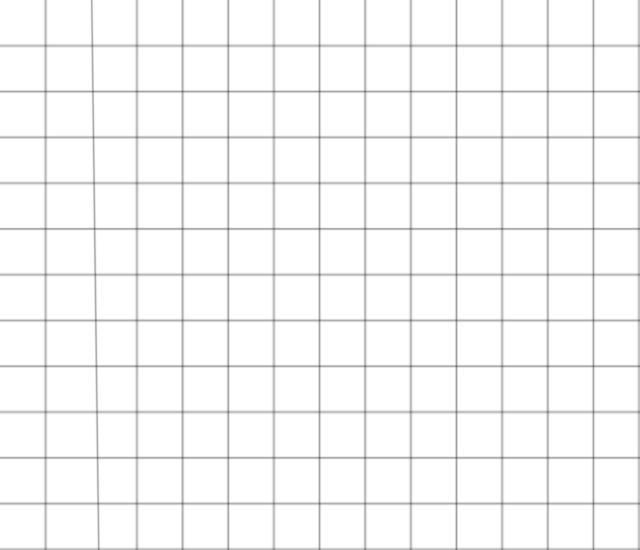
Reproduce this pattern procedurally as a WebGL 1 fragment shader.

```glsl
precision highp float;

// Thin grey square grid on white: 14 columns by 12 rows, counted from the top left.
// Each rule is a soft Gaussian stroke whose sharpness varies in a wave along the rules;
// one upright leans to the right, and overlapping strokes darken where they cross.

uniform vec2 u_resolution;

const vec2 GRID = vec2(14.02, 12.013);      // cells across and down, last rules just inside
const vec3 PAPER = vec3(1.0);
const float INK = 0.015;                    // total darkness across a rule, in cells
const float CRISP = 0.0145;                 // stroke spread of the sharpest rules, in cells
const float SOFT = 0.0215;                  // stroke spread of the softest rules, in cells
const float WEAR_PERIOD = 2.667;            // rules between one soft rule and the next
const vec2 WEAR_PHASE = vec2(0.6, 1.0);     // first soft rule across and down
const float LEANING_RULE = 2.0;             // index of the tilted upright
const float LEAN_START = 0.01;              // its offset at the top, in cells
const float LEAN_SLOPE = 0.0128;            // its drift per row
const float LEAN_INK = 0.88;                // its relative darkness
const float PIXEL_BLUR = 0.3;               // smoothing spread, in pixels
const float TAU = 6.2831853;

// Darkness of a stroke at a signed distance, keeping its total ink constant.
float stroke(float dist, float spread, float pixel) {
  float blur = PIXEL_BLUR * pixel;
  float variance = spread * spread + blur * blur;
  return INK * exp(-0.5 * dist * dist / variance) / sqrt(TAU * variance);
}

// Spread of a rule, alternating between crisp and soft.
float ruleSpread(float index, float phase) {
  float wave = 0.5 + 0.5 * cos(TAU * (index - phase) / WEAR_PERIOD);
  return mix(CRISP, SOFT, wave);
}

void main() {
  vec2 uv = gl_FragCoord.xy / u_resolution;
  vec2 cell = vec2(uv.x, 1.0 - uv.y) * GRID;
  vec2 pixel = GRID / u_resolution;

  // Nearest rule in each direction; the top and left borders stay open.
  vec2 index = floor(cell + 0.5);
  vec2 dist = cell - index;
  vec2 visible = step(0.5, index);

  // Tilt a single upright.
  float leaning = 1.0 - step(0.5, abs(index.x - LEANING_RULE));
  dist.x -= leaning * (LEAN_START + LEAN_SLOPE * cell.y);

  float uprightSpread = mix(ruleSpread(index.x, WEAR_PHASE.x), CRISP, leaning);
  float upright = stroke(dist.x, uprightSpread, pixel.x);
  upright *= visible.x * mix(1.0, LEAN_INK, leaning);

  float level = stroke(dist.y, ruleSpread(index.y, WEAR_PHASE.y), pixel.y);
  level *= visible.y;

  // Translucent inks multiply at the crossings.
  gl_FragColor = vec4(PAPER * (1.0 - upright) * (1.0 - level), 1.0);
}
```
